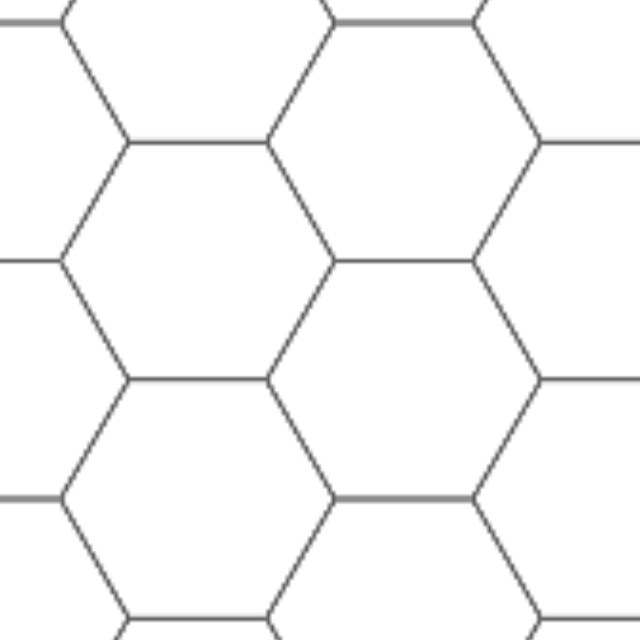
Give the GLSL for this pattern, as a WebGL 2 fragment shader.

```glsl
#version 300 es
precision highp float;
// Flat-topped honeycomb of thin grey outlines on white.
// Outline ink is evaluated on a coarse 168-cell raster, then blended
// bilinearly, which gives soft beaded diagonals and some paler level lines.
uniform vec2 u_resolution;
out vec4 fragColor;

const float APOTHEM = 31.25; // half the height of a hexagon, in raster cells

// Distance from p to the nearest hexagon outline.
float outlineDistance(vec2 p) {
    vec2 period = 2.0 * APOTHEM * vec2(sqrt(3.0), 1.0);
    // Two interleaved rectangular lattices hold all hexagon centres.
    vec2 a = mod(p + 0.5 * period, period) - 0.5 * period;
    vec2 b = mod(p, period) - 0.5 * period;
    vec2 q = abs(dot(a, a) < dot(b, b) ? a : b);
    return APOTHEM - max(q.y, dot(q, vec2(0.5 * sqrt(3.0), 0.5)));
}

// Line coverage of one raster cell, sampled at its centre.
float cellInk(vec2 cell) {
    float d = outlineDistance(cell + 0.5 - vec2(51.87, 99.5));
    return 1.0 - smoothstep(0.25, 0.9, d);
}

void main() {
    vec2 raster = gl_FragCoord.xy / u_resolution.y * 168.0 - 0.5;
    vec2 cell = floor(raster);
    vec2 blend = raster - cell;

    // Bilinear blend of the four surrounding cells.
    float lower = mix(cellInk(cell), cellInk(cell + vec2(1.0, 0.0)), blend.x);
    float upper = mix(cellInk(cell + vec2(0.0, 1.0)), cellInk(cell + 1.0), blend.x);
    float ink = mix(lower, upper, blend.y);

    vec3 paper = vec3(1.0);
    vec3 lineGrey = vec3(0.34);
    fragColor = vec4(mix(paper, lineGrey, ink), 1.0);
}
```
